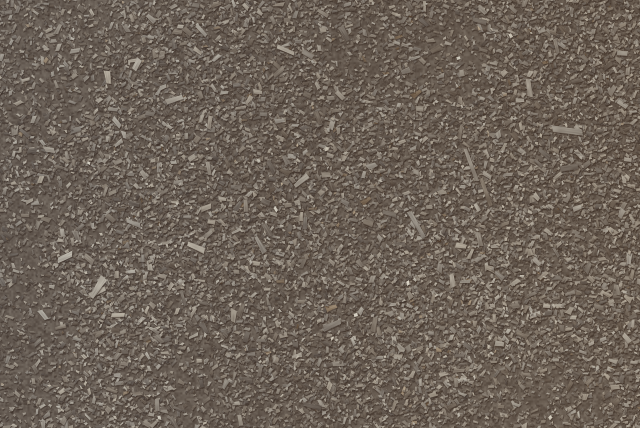
Give the GLSL for this texture, as a WebGL 2 fragment shader.

```glsl
#version 300 es
precision highp float;

uniform vec2 u_resolution;
out vec4 fragColor;

const vec3 DARK_SOIL = vec3(0.23, 0.18, 0.15);
const vec3 PALE_WOOD = vec3(0.67, 0.64, 0.59);
const vec2 SHADOW_OFFSET = vec2(-0.0012, 0.0026);

float hash(vec2 p) {
  return fract(sin(dot(p, vec2(127.1, 311.7))) * 43758.5453);
}

vec2 hash2(vec2 p) {
  return vec2(hash(p), hash(p + vec2(37.3, 17.9)));
}

float valueNoise(vec2 p) {
  vec2 i = floor(p);
  vec2 f = fract(p);
  f = f * f * (3.0 - 2.0 * f);
  float low = mix(hash(i), hash(i + vec2(1.0, 0.0)), f.x);
  float high = mix(hash(i + vec2(0.0, 1.0)), hash(i + vec2(1.0, 1.0)), f.x);
  return mix(low, high, f.y);
}

// Amount of litter lying on the soil, from bare to dense
float litterDensity(vec2 p) {
  float patches = 0.6 * valueNoise(p * 5.0 + 3.7) + 0.4 * valueNoise(p * 13.0 + 8.1);
  return 0.5 + 0.65 * smoothstep(0.22, 0.58, patches + 0.08 * (p.x - 0.7));
}

vec2 rotate(vec2 p, float angle) {
  float c = cos(angle);
  float s = sin(angle);
  return vec2(c * p.x + s * p.y, c * p.y - s * p.x);
}

// Splinter outline: a box with slanted ends and tapered sides
float chipDistance(vec2 p, vec2 halfSize, vec2 skew) {
  p.x += p.y * skew.x;
  p.y *= 1.0 + skew.y * p.x / halfSize.x;
  vec2 d = abs(p) - halfSize;
  return length(max(d, 0.0)) + min(max(d.x, d.y), 0.0);
}

// Surface holds tone in x and warmth in y
vec2 scatterChips(vec2 surface, vec2 p, float cell, float coverage,
                  vec2 shape, vec2 toneRange, float seed, float blur) {
  vec2 base = floor(p / cell);
  for (int y = -1; y <= 1; y++) {
    for (int x = -1; x <= 1; x++) {
      vec2 id = base + vec2(x, y);
      vec2 key = id + seed * 19.7;
      vec2 center = (id + hash2(key)) * cell;
      float keep = hash(key + 5.3);
      if (keep > coverage * 1.15) continue;
      if (keep > coverage * litterDensity(center)) continue;

      vec2 r = hash2(key + 11.1);
      vec2 skew = (hash2(key + 23.7) - 0.5) * vec2(1.1, 0.6);
      vec2 halfSize = shape * cell * mix(vec2(0.55), vec2(1.1), r);
      float angle = (hash(key + 41.9) - 0.5) * 3.14159;
      vec2 local = rotate(p - center, angle);
      vec2 shaded = rotate(p - center + SHADOW_OFFSET, angle);

      float d = chipDistance(local, halfSize, skew);
      float shadow = 1.0 - smoothstep(-blur, blur * 1.6, chipDistance(shaded, halfSize, skew));
      surface.x *= 1.0 - 0.52 * shadow;

      // Wood grain runs along the chip; the upper edge catches light
      float grain = valueNoise(local * vec2(60.0, 380.0) + key) - 0.5;
      float lift = clamp((p.y - center.y) / halfSize.y, -1.0, 1.0);
      float tone = mix(toneRange.x, toneRange.y, hash(key + 53.3));
      tone += 0.2 * grain + 0.06 * lift;
      float warmth = hash(key + 67.1) - 0.5;
      warmth += 2.0 * step(0.985, hash(key + 71.3));
      surface = mix(surface, vec2(tone, warmth), 1.0 - smoothstep(-blur, blur, d));
    }
  }
  return surface;
}

void main() {
  vec2 p = gl_FragCoord.xy / u_resolution.y;
  float blur = max(0.0013, 0.6 / u_resolution.y);

  // Bare crumbly soil
  float crumbs = valueNoise(p * 210.0) * 0.6 + valueNoise(p * 95.0) * 0.4;
  vec2 surface = vec2(0.19 + 0.36 * crumbs, 0.1);

  // Fine crumbs, then chips of growing size
  surface = scatterChips(surface, p, 0.0075, 0.50, vec2(0.46, 0.32), vec2(0.25, 0.85), 1.0, blur);
  surface = scatterChips(surface, p, 0.012, 0.50, vec2(0.52, 0.28), vec2(0.30, 0.90), 2.0, blur);
  surface = scatterChips(surface, p, 0.017, 0.42, vec2(0.52, 0.24), vec2(0.34, 0.95), 3.0, blur);
  surface = scatterChips(surface, p, 0.025, 0.24, vec2(0.48, 0.22), vec2(0.36, 0.94), 4.0, blur);
  surface = scatterChips(surface, p, 0.009, 0.22, vec2(0.48, 0.30), vec2(0.42, 1.08), 5.0, blur);

  // Long splinters, sparse sticks and pale pebbles
  surface = scatterChips(surface, p, 0.045, 0.09, vec2(0.45, 0.13), vec2(0.40, 1.02), 6.0, blur);
  surface = scatterChips(surface, p, 0.120, 0.07, vec2(0.38, 0.06), vec2(0.48, 1.00), 7.0, blur);
  surface = scatterChips(surface, p, 0.060, 0.05, vec2(0.09, 0.07), vec2(1.10, 1.50), 8.0, blur);

  // Broad uneven light and a slight warm drift to the right
  float light = 0.93 + 0.16 * valueNoise(p * 2.3 + 1.4);
  float warmth = 0.016 * surface.y + 0.008 * (p.x - 0.75);
  vec3 color = mix(DARK_SOIL, PALE_WOOD, surface.x * light);
  color += warmth * vec3(1.0, 0.1, -1.0);
  fragColor = vec4(clamp(color, 0.0, 1.0), 1.0);
}
```
